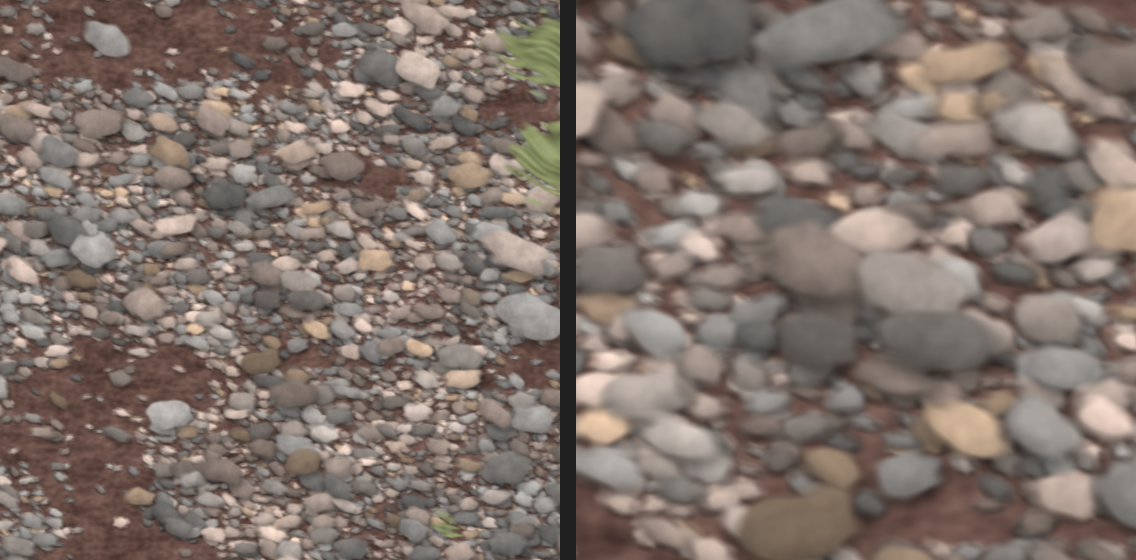
Left, the full canvas; right, a detail of the centre.
Reproduce this texture procedurally as a Shadertoy shader.

```glsl
// Weathered river pebbles scattered over red-brown soil, with grass tufts at the right edge.

const vec3 SOIL_DARK  = vec3(0.28, 0.20, 0.18);
const vec3 SOIL_LIGHT = vec3(0.53, 0.41, 0.37);
const vec3 SLATE      = vec3(0.52, 0.51, 0.50);
const vec3 ROSE_GREY  = vec3(0.66, 0.59, 0.55);
const vec3 OCHRE      = vec3(0.67, 0.57, 0.47);
const vec3 GRASS_DARK = vec3(0.39, 0.42, 0.26);
const vec3 GRASS_LIT  = vec3(0.62, 0.66, 0.45);
const float EDGE_SOFTNESS = 0.0038;

// Hashes and gradient noise
vec2 hash2(vec2 p) {
    vec3 q = fract(vec3(p.xyx) * vec3(0.1031, 0.1030, 0.0973));
    q += dot(q, q.yzx + 33.33);
    return fract((q.xx + q.yz) * q.zy);
}

float cornerSlope(vec2 cell, vec2 offset) {
    float angle = 6.2832 * hash2(cell).x;
    return dot(vec2(cos(angle), sin(angle)), offset);
}

float gradientNoise(vec2 p) {
    vec2 i = floor(p), f = fract(p), e = vec2(1.0, 0.0);
    vec2 u = f * f * f * (f * (f * 6.0 - 15.0) + 10.0);
    float low  = mix(cornerSlope(i, f), cornerSlope(i + e, f - e), u.x);
    float high = mix(cornerSlope(i + e.yx, f - e.yx), cornerSlope(i + 1.0, f - 1.0), u.x);
    return 1.4 * mix(low, high, u.y);
}

float fbm(vec2 p) {
    return 0.55 * gradientNoise(p) + 0.3 * gradientNoise(p * 2.1 + 17.0)
         + 0.15 * gradientNoise(p * 4.3 + 41.0);
}

vec2 rotate(vec2 p, float angle) {
    float c = cos(angle), s = sin(angle);
    return vec2(c * p.x - s * p.y, s * p.x + c * p.y);
}

float blob(vec2 p, vec2 center, vec2 radius) {
    vec2 d = (p - center) / radius;
    return exp(-dot(d, d));
}

// Share of ground covered by stones: 0 on bare soil, 1 on gravel
float stoneDensity(vec2 p) {
    float bare = blob(p, vec2(0.24, 0.34), vec2(0.18, 0.09));
    bare += blob(p, vec2(0.08, 0.24), vec2(0.14, 0.09));
    bare += blob(p, vec2(0.17, 0.09), vec2(0.09, 0.13));
    bare += blob(p, vec2(0.25, 0.00), vec2(0.20, 0.04));
    bare += blob(p, vec2(0.28, 0.93), vec2(0.42, 0.09));
    bare += blob(p, vec2(0.66, 0.69), vec2(0.08, 0.05));
    bare += blob(p, vec2(0.96, 0.36), vec2(0.12, 0.05));
    bare += blob(p, vec2(0.95, 0.81), vec2(0.09, 0.04));
    bare += 0.6 * blob(p, vec2(0.56, 0.36), vec2(0.09, 0.03));
    bare += 0.8 * fbm(p * vec2(7.0, 11.0) + 3.0);
    return 1.0 - smoothstep(0.25, 0.75, bare);
}

vec3 soilColor(vec2 p) {
    float grain = 0.7 * fbm(p * vec2(8.0, 14.0)) + 0.9 * fbm(p * vec2(26.0, 42.0));
    grain += 0.35 * gradientNoise(p * vec2(80.0, 115.0));
    return mix(SOIL_DARK, SOIL_LIGHT, clamp(0.46 + 0.6 * grain, 0.0, 1.2));
}

// Neighbouring pebbles share part of their hue and tone
vec3 pebbleColor(vec2 pick, vec2 center) {
    float hue = pick.x + 0.6 * gradientNoise(center * 6.0 + 5.0);
    float tone = pick.y * sqrt(pick.y) + 0.5 * gradientNoise(center * 7.0 + 31.0);
    vec3 color = mix(SLATE, ROSE_GREY, smoothstep(0.15, 0.75, hue));
    color = mix(color, OCHRE, 0.8 * smoothstep(0.92, 0.95, pick.x));
    return color * mix(0.80, 1.36, clamp(tone, -0.1, 1.1));
}

// One size of pebbles; nearer rows overlap the rows behind them
vec3 addPebbles(vec3 ground, vec2 p, float cells, float fill, float seed) {
    vec2 grid = cells * vec2(1.0, 1.5);
    vec2 home = floor(p * grid);
    for (int row = 1; row >= -1; row--)
    for (int col = -1; col <= 1; col++) {
        vec2 cell = home + vec2(col, row);
        vec2 key = cell + seed;
        vec2 chance = hash2(key + 71.0);
        if (chance.x > fill) continue;
        vec2 center = (cell + 0.5 + 0.6 * (hash2(key) - 0.5)) / grid;
        if (chance.y > mix(0.11, 1.0, stoneDensity(center))) continue;

        // Tilted, slightly lumpy superellipse
        vec2 form = hash2(key + 23.0);
        float halfWidth = mix(0.36, 0.62, form.x) / cells;
        vec2 radius = halfWidth * vec2(1.0, mix(0.42, 0.72, form.y));
        float tilt = 0.9 * (hash2(key + 131.0).x - 0.5) - 0.2;
        vec2 q = rotate(p - center, -tilt) / radius;
        vec2 power = pow(abs(q), vec2(2.3));
        float dist = pow(power.x + power.y, 1.0 / 2.3);
        dist += 0.04 + 0.26 * gradientNoise(q * 1.2 + key * 3.7);
        float cover = 1.0 - smoothstep(-EDGE_SOFTNESS, EDGE_SOFTNESS, (dist - 1.0) * radius.y);

        // Contact shadow, then the lit stone
        float shadow = 1.0 - smoothstep(0.6, 1.4, length(q - vec2(0.08, -0.28)));
        ground *= 1.0 - 0.36 * shadow;
        float light = 1.03 + 0.15 * q.y - 0.12 * dist * dist;
        light += 0.18 * fbm(p * 38.0 + key);
        vec3 stone = pebbleColor(hash2(key + 211.0), center) * max(light, 0.5);
        ground = mix(ground, stone, 0.94 * cover);
    }
    return ground;
}

// Soft leaning blades inside ragged tufts
vec3 addGrass(vec3 ground, vec2 p) {
    float tuft = blob(p, vec2(1.01, 0.91), vec2(0.13, 0.065));
    tuft += blob(p, vec2(1.01, 0.72), vec2(0.10, 0.07));
    tuft += 0.55 * blob(p, vec2(0.80, 0.06), vec2(0.04, 0.03));
    vec2 along = rotate(p, 0.45 + 0.06 * gradientNoise(p * 9.0));
    float blade = gradientNoise(along * vec2(16.0, 85.0));
    float cover = smoothstep(0.32, 0.58, tuft + 0.35 * blade);
    vec3 green = mix(GRASS_DARK, GRASS_LIT, clamp(0.5 + 0.7 * blade, 0.0, 1.0));
    return mix(ground, green, 0.9 * cover);
}

void mainImage(out vec4 fragColor, in vec2 fragCoord) {
    vec2 p = fragCoord / iResolution.xy;
    vec3 color = soilColor(p);
    color = addPebbles(color, p, 54.0, 0.80, 11.0);
    color = addPebbles(color, p, 35.0, 0.75, 307.0);
    color = addPebbles(color, p, 22.0, 0.50, 523.0);
    color = addPebbles(color, p, 14.0, 0.24, 751.0);
    color = addPebbles(color, p, 7.0, 0.10, 907.0);
    color = addGrass(color, p);
    fragColor = vec4(clamp(color, 0.0, 1.0), 1.0);
}
```
